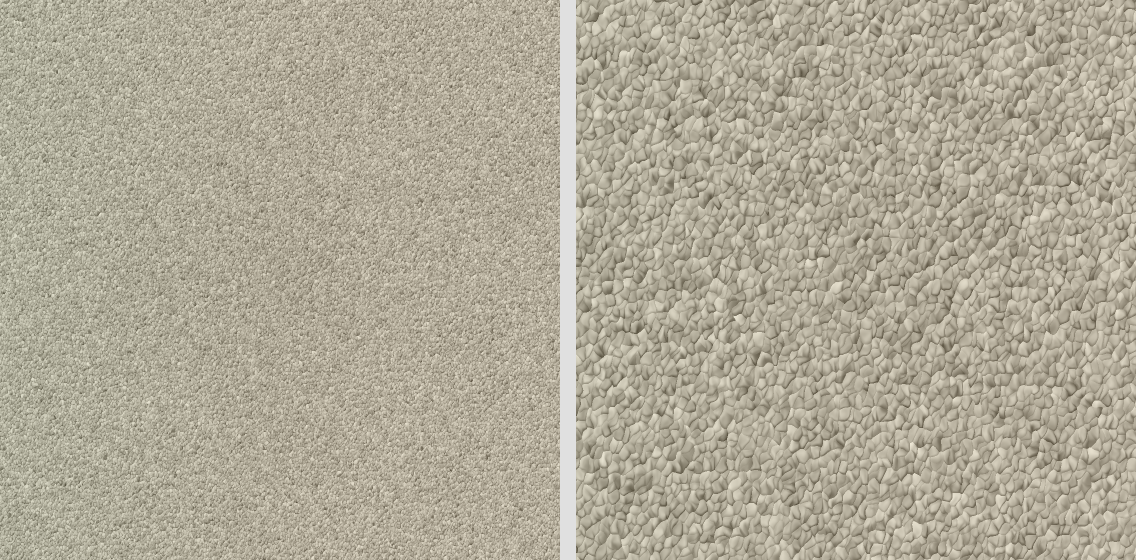
Left: the whole. Right: its middle third, enlarged.
This texture is drawn by a Shadertoy shader. Its source:

```glsl
const vec3 SHADE_COLOR = vec3(0.545, 0.522, 0.452);
const vec3 LIGHT_COLOR = vec3(0.850, 0.831, 0.760);
const vec3 COOL_TINT = vec3(-0.013, 0.003, 0.000);
const vec3 WARM_TINT = vec3(0.006, -0.002, -0.001);

const vec2 TUFT_COUNT = vec2(232.0, 158.0);  // tufts across and up the canvas
const float TUFT_JITTER = 1.0;
const float TUFT_SLANT = 0.12;
const float TUFT_VARIATION = 0.40;
const float TUFT_RELIEF = 0.46;
const float TUFT_LIGHTING = 0.22;
const float GAP_WIDTH = 0.55;
const float BASE_TONE = 0.135;

const vec2 WARP_SCALE = vec2(170.0, 125.0);
const float WARP_AMOUNT = 0.0028;
const vec2 FIBER_SCALE = vec2(330.0, 190.0);
const float FIBER_AMOUNT = 0.42;
const vec2 CLUMP_SCALE = vec2(85.0, 70.0);
const float CLUMP_AMOUNT = 0.12;
const vec2 ROW_SCALE = vec2(16.0, 80.0);
const float ROW_AMOUNT = 0.06;
const float CLOUD_SCALE = 5.0;
const float CLOUD_AMOUNT = 0.06;
const float CENTER_SHADE = 0.06;
const int SAMPLES = 2;                       // per axis, for smooth edges

// Integer hash giving two values in 0..1
vec2 hash2(vec2 cell) {
    uvec2 q = uvec2(ivec2(cell) + 4096);
    q = q * 1664525u + 1013904223u;
    q.x += q.y * 1664525u;
    q.y += q.x * 1664525u;
    q ^= q >> 16u;
    q.x += q.y * 1664525u;
    q.y += q.x * 1664525u;
    q ^= q >> 16u;
    return vec2(q & 65535u) / 65535.0;
}

float cornerSlope(vec2 cell, vec2 offset) {
    float angle = 6.2831853 * hash2(cell).x;
    return dot(vec2(cos(angle), sin(angle)), offset);
}

float gradientNoise(vec2 p) {
    vec2 i = floor(p), f = fract(p);
    vec2 u = f * f * f * (f * (f * 6.0 - 15.0) + 10.0);
    vec2 e = vec2(1.0, 0.0);
    float low = mix(cornerSlope(i, f), cornerSlope(i + e, f - e), u.x);
    float high = mix(cornerSlope(i + e.yx, f - e.yx),
                     cornerSlope(i + e.xx, f - e.xx), u.x);
    return mix(low, high, u.y);
}

// Tone of the nearest tuft: own shade, uneven gaps, light from upper left
float tuftTone(vec2 uv) {
    vec2 warp = vec2(gradientNoise(uv * WARP_SCALE),
                     gradientNoise(uv * WARP_SCALE + 137.0));
    vec2 p = uv + WARP_AMOUNT * warp;
    p.x -= TUFT_SLANT * p.y;
    float fiber = gradientNoise(p * FIBER_SCALE + 311.0);
    p *= TUFT_COUNT;
    vec2 home = floor(p);
    float nearest = 9.0, second = 9.0;
    vec2 tuft = home, toPoint = vec2(0.0);
    for (int y = -1; y <= 1; y++) {
        for (int x = -1; x <= 1; x++) {
            vec2 cell = home + vec2(x, y);
            vec2 center = cell + 0.5 + TUFT_JITTER * (hash2(cell) - 0.5);
            vec2 d = p - center;
            float dist = length(d);
            if (dist < nearest) {
                second = nearest;
                nearest = dist;
                tuft = cell;
                toPoint = d;
            } else {
                second = min(second, dist);
            }
        }
    }
    vec2 traits = hash2(tuft + 731.0);
    float lighting = dot(toPoint, vec2(-0.6, 0.8));
    // Gaps are deep on the shadow side and fade out on the lit side
    float gap = 1.0 - smoothstep(0.0, GAP_WIDTH, second - nearest);
    float depth = mix(0.5, 1.5, traits.x) * (1.0 - smoothstep(-0.4, 0.6, lighting));
    return BASE_TONE + TUFT_VARIATION * traits.y
         + TUFT_RELIEF * (0.75 - 1.4 * gap * depth)
         + TUFT_LIGHTING * lighting + FIBER_AMOUNT * fiber;
}

// Slow changes of tone: clumps, faint rows, clouds and a duller middle
float pileTone(vec2 uv) {
    float middle = exp(-7.0 * dot(uv - 0.5, uv - 0.5));
    return CLUMP_AMOUNT * gradientNoise(uv * CLUMP_SCALE + 19.0)
         + ROW_AMOUNT * gradientNoise(uv * ROW_SCALE + 53.0)
         + CLOUD_AMOUNT * gradientNoise(uv * CLOUD_SCALE + 7.0)
         + CENTER_SHADE * (0.4 - middle);
}

void mainImage(out vec4 fragColor, in vec2 fragCoord) {
    vec2 uv = fragCoord / iResolution.y;
    float tone = 0.0;
    for (int y = 0; y < SAMPLES; y++) {
        for (int x = 0; x < SAMPLES; x++) {
            vec2 shift = (vec2(x, y) + 0.5) / float(SAMPLES) - 0.5;
            tone += tuftTone((fragCoord + shift) / iResolution.y);
        }
    }
    tone = tone / float(SAMPLES * SAMPLES) + pileTone(uv);

    // Cool left side turning warm toward the right
    vec3 tint = mix(COOL_TINT, WARM_TINT, smoothstep(-0.1, 0.65, uv.x));
    vec3 color = mix(SHADE_COLOR, LIGHT_COLOR, tone) + tint;
    fragColor = vec4(clamp(color, 0.0, 1.0), 1.0);
}
```
